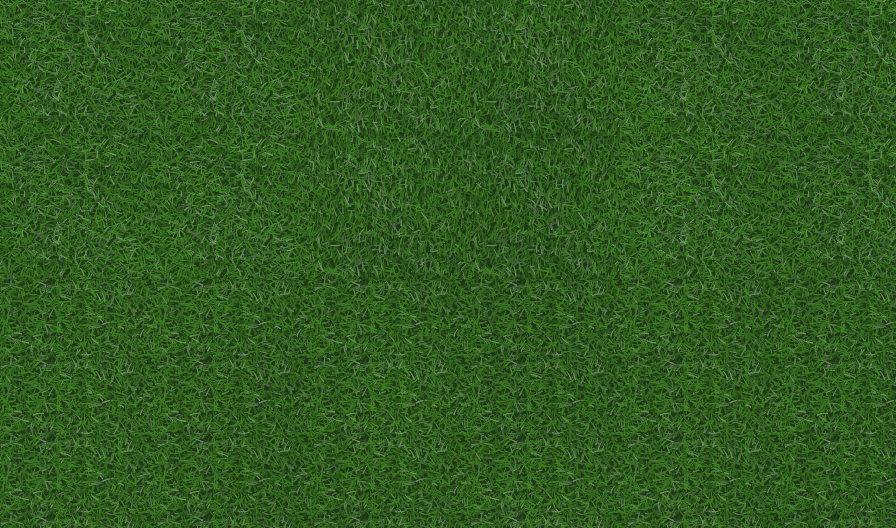
Reproduce this texture procedurally as a WebGL 1 fragment shader.

```glsl
precision highp float;

uniform vec2 u_resolution;

const float PI = 3.14159265;
const float CELL = 0.012375;         // blade spacing, in canvas heights
const float SEAM_Y = 0.471;          // border between lower and upper turf
const float BLOCK_WIDTH = 0.586;     // width of one upper turf block
const int LAYERS = 5;

const vec3 SOIL = vec3(0.125, 0.215, 0.095);
const vec3 DARK_BLADE = vec3(0.15, 0.295, 0.097);
const vec3 BRIGHT_BLADE = vec3(0.26, 0.54, 0.14);
const vec3 DRY_BLADE = vec3(0.37, 0.50, 0.32);

float hash(vec2 p) {
  return fract(sin(dot(p, vec2(127.1, 311.7))) * 43758.5453);
}

vec2 hash2(vec2 p) {
  return vec2(hash(p), hash(p + vec2(37.3, 17.9)));
}

// Value noise that wraps after the given number of lattice steps
float tiledNoise(vec2 p, vec2 period, float seed) {
  vec2 i = floor(p);
  vec2 f = fract(p);
  f = f * f * (3.0 - 2.0 * f);
  vec2 lo = mod(i, period) + seed;
  vec2 hi = mod(i + 1.0, period) + seed;
  float bottom = mix(hash(lo), hash(vec2(hi.x, lo.y)), f.x);
  float top = mix(hash(vec2(lo.x, hi.y)), hash(hi), f.x);
  return mix(bottom, top, f.y);
}

// Coverage of a tapered, slightly bent blade centred on the origin
float bladeMask(vec2 p, float angle, float halfLength, float bend, float aa) {
  vec2 along = vec2(cos(angle), sin(angle));
  float t = dot(p, along) / halfLength;
  float side = dot(p, vec2(-along.y, along.x)) + bend * (t * t - 0.3);
  float width = mix(0.12, 0.06, clamp(t * 0.5 + 0.5, 0.0, 1.0));
  float edge = 1.0 - smoothstep(width - 0.5 * aa, width + 0.5 * aa, abs(side));
  float tips = 1.0 - smoothstep(0.85, 1.0, abs(t));
  return edge * tips;
}

vec3 bladeColor(float tone, float dryness, float pick) {
  vec3 green = mix(DARK_BLADE, BRIGHT_BLADE, tone);
  float dry = step(pick, dryness);
  return mix(green, DRY_BLADE * mix(0.7, 1.2, tone), dry);
}

// One layer of blades, scattered on a grid that wraps at the tile size
vec3 addLayer(vec3 color, vec2 p, vec2 tile, float seed, float lean,
              float dryness, float lift, float aa) {
  vec2 base = floor(p);
  for (int y = -1; y <= 1; y++) {
    for (int x = -1; x <= 1; x++) {
      vec2 cell = base + vec2(float(x), float(y));
      vec2 id = mod(cell, tile) + seed;
      vec2 place = hash2(id);
      vec2 form = hash2(id + 71.7);
      vec2 tint = hash2(id + 143.1);
      float angle = form.x * PI;
      angle += lean * sin(2.0 * angle);
      float halfLength = mix(0.45, 0.95, form.y);
      float bend = (place.x - 0.5) * 0.3;
      float mask = bladeMask(p - cell - place, angle, halfLength, bend, aa);
      float tone = clamp(tint.x * 0.9 + lift, 0.0, 1.0);
      color = mix(color, bladeColor(tone, dryness, tint.y), mask);
    }
  }
  return color;
}

void main() {
  vec2 uv = gl_FragCoord.xy / u_resolution.y;
  float aa = 1.0 / (u_resolution.y * CELL);

  // Turf blocks: short tiles below, taller ones above, a distinct middle
  float upper = step(SEAM_Y, uv.y);
  float middle = upper * step(BLOCK_WIDTH, uv.x) * step(uv.x, 2.0 * BLOCK_WIDTH);
  vec2 tile = mix(vec2(24.0, 12.0), vec2(24.0, 22.0), upper);
  vec2 patches = mix(vec2(4.0, 2.0), vec2(4.0), upper);
  float seed = 3.7 + 41.3 * upper + 29.9 * middle;
  float lean = mix(-0.12, 0.25, middle);
  vec2 p = (uv - vec2(0.0, SEAM_Y)) / CELL;

  // Dry and shaded patches shared by every repeat of a tile
  vec2 patchPos = p * patches / tile;
  float dryPatch = tiledNoise(patchPos, patches, seed + 5.3);
  float shade = tiledNoise(patchPos + 0.5, patches, seed + 19.1);
  float dryness = mix(0.11, 0.28, smoothstep(0.35, 0.95, dryPatch));

  // Blades, from the shaded roots to the bright tips
  vec3 color = SOIL;
  for (int i = 0; i < LAYERS; i++) {
    float layer = float(i);
    float lift = (layer - 2.0) * 0.04 + (shade - 0.5) * 0.14;
    color = addLayer(color, p + layer * vec2(0.37, 0.61), tile,
                     seed + layer * 13.7, lean, dryness, lift, aa);
  }

  // Broad wear and a faint dark line along the tile joints
  float wear = tiledNoise(uv * 4.0, vec2(64.0), 8.2);
  float joint = abs(fract(p.y / tile.y + 0.5) - 0.5) * tile.y;
  color *= mix(0.97, 1.03, wear);
  color *= 1.0 - 0.08 * (1.0 - smoothstep(0.1, 0.5, joint));

  gl_FragColor = vec4(color, 1.0);
}
```
